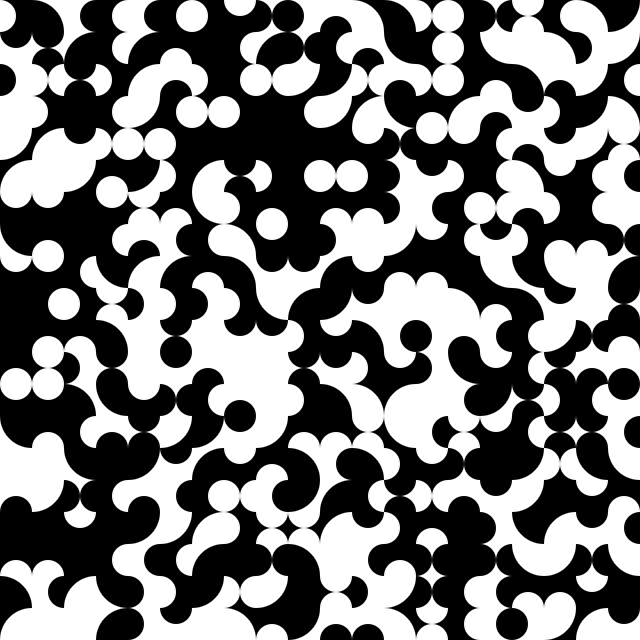
This pattern is drawn by a Shadertoy shader. Its source:

```glsl
const float CELLS = 20.0;        // tiles along the canvas height
const float WHITE_SHARE = 0.47;  // chance that a tile edge is white
const float EDGE_SOFTNESS = 1.1; // width of the smoothed outline, in pixels
const uint SEED = 7u;
const vec3 BLACK = vec3(0.0);
const vec3 WHITE = vec3(1.0);

// Integer hash of a lattice point and a channel, giving 0..1
float hash(ivec2 cell, uint channel) {
    uint h = uint(cell.x) * 1597u + uint(cell.y) * 51749u + channel * 7919u + SEED * 3571u;
    h = h * 747796405u + 2891336453u;
    h = ((h >> ((h >> 28u) + 4u)) ^ h) * 277803737u;
    h = (h >> 22u) ^ h;
    return float(h >> 8u) / 16777216.0;
}

// Ink of a tile's left (channel 0) or bottom (channel 1) edge: 1 is white
float edgeInk(ivec2 cell, uint channel) {
    return step(hash(cell, channel), WHITE_SHARE);
}

float disc(vec2 p, vec2 center, float radius) {
    return length(p - center) - radius;
}

// Tile whose discs join the edges that share one ink; neighbours share edges
float tile(vec2 p, ivec2 cell, float blur) {
    float left   = edgeInk(cell, 0u);
    float right  = edgeInk(cell + ivec2(1, 0), 0u);
    float bottom = edgeInk(cell, 1u);
    float top    = edgeInk(cell + ivec2(0, 1), 1u);
    float total  = left + right + bottom + top;

    // The rarer ink lies in front; a tie is settled by a coin flip
    float coin = step(0.5, hash(cell, 2u));
    float ink = total < 1.5 ? 1.0 : (total > 2.5 ? 0.0 : coin);

    float d = 1.0;
    if (total == 2.0 && left != right) {
        // Two adjoining edges: quarter disc around their common corner
        vec2 corner = vec2(right == ink, top == ink);
        d = disc(p, corner, 1.0);
    } else {
        // Single or opposite edges: half disc on each of them
        if (left   == ink) d = min(d, disc(p, vec2(0.0, 0.5), 0.5));
        if (right  == ink) d = min(d, disc(p, vec2(1.0, 0.5), 0.5));
        if (bottom == ink) d = min(d, disc(p, vec2(0.5, 0.0), 0.5));
        if (top    == ink) d = min(d, disc(p, vec2(0.5, 1.0), 0.5));
    }
    float coverage = clamp(0.5 - d / blur, 0.0, 1.0);
    return mix(1.0 - ink, ink, coverage);
}

void mainImage(out vec4 fragColor, in vec2 fragCoord) {
    float pixel = CELLS / iResolution.y;
    vec2 grid = fragCoord * pixel;
    float ink = tile(fract(grid), ivec2(floor(grid)), EDGE_SOFTNESS * pixel);
    fragColor = vec4(mix(BLACK, WHITE, ink), 1.0);
}
```
